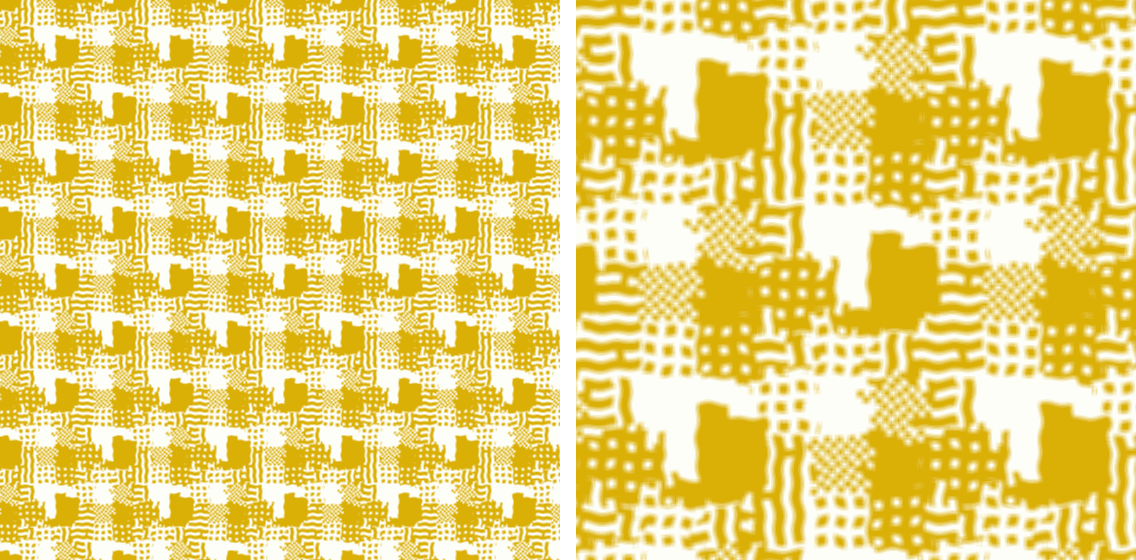
Left, the full canvas; right, a detail of the centre.
Reproduce this pattern procedurally as a Shadertoy shader.

```glsl
// Broken houndstooth weave: ragged patches of solid, mesh, checker and stripe in gold on white.
#define REPEATS vec2(4.9, 4.89)
#define PHASE vec2(0.654, 0.733)
#define STITCHES 9.0
#define HALF_SPAN 27.0
#define HOLE_WIDTH 1.3
#define DOT_WIDTH 1.6
#define STRIPE_WIDTH 1.6
#define RAGGED 1.1
#define WOBBLE 0.2
#define SOFTNESS 0.0038
#define GOLD vec3(0.855, 0.685, 0.025)
#define WHITE vec3(0.995, 0.995, 0.975)

// Patch kinds
const int BLANK = 0, SOLID = 1, WINDOW = 2, DOTS = 3, CHECKER = 4, STRIPE = 5, MIXED = 6;

// Six patches across and three down; each next band moves three patches across
const int bandLayout[18] = int[18](
    MIXED,  BLANK,  BLANK, DOTS,   BLANK,   CHECKER,
    WINDOW, WINDOW, SOLID, STRIPE, CHECKER, SOLID,
    MIXED,  DOTS,   MIXED, STRIPE, DOTS,    WINDOW);

// Bring a point into the first band, undoing the sideways step of its own band
vec2 foldToBand(vec2 p) {
    float band = floor(p.y / HALF_SPAN);
    return vec2(mod(p.x + HALF_SPAN * band, 2.0 * HALF_SPAN), p.y - HALF_SPAN * band);
}

// Whole-stitch shifts from layered sines, which step the patch borders
vec2 raggedShift(vec2 stitch) {
    vec2 block = floor(stitch / vec2(3.0, 2.0));
    vec2 wave = sin(block.yx * 1.9 + block * 0.8 + vec2(0.5, 2.0))
              + 0.7 * sin(block.yx * 4.1 - block * 0.7 + 1.0);
    return floor(RAGGED * wave + 0.5);
}

bool inBox(vec2 p, vec2 low, vec2 high) {
    return all(greaterThan(p, low)) && all(lessThan(p, high));
}

// Interlocking hooked pieces: a wide bar with a foot, and a block with two arms
bool whitePiece(vec2 p) {
    return inBox(p, vec2(9, -1), vec2(23, 6)) || inBox(p, vec2(13, 5), vec2(18, 16));
}

bool goldPiece(vec2 p) {
    return inBox(p, vec2(18, 6), vec2(29, 17)) || inBox(p, vec2(18, 4), vec2(23, 8))
        || inBox(p, vec2(14, 15), vec2(26, 19));
}

// Parallel stripes, with a few staggered bridges
float bars(float across, float along) {
    float stripe = step(mod(across, 3.0), STRIPE_WIDTH);
    float bridge = step(mod(along + 7.0 * floor(across / 3.0), HALF_SPAN), 1.2);
    return max(stripe, bridge);
}

float square(vec2 p, float width) {
    vec2 d = abs(mod(p, 3.0) - 1.5);
    return step(max(d.x, d.y), 0.5 * width);
}

// 1 where the gold yarn lies on top, 0 where the white shows
float weave(vec2 uv) {
    vec2 whole = (uv * REPEATS - PHASE) * 2.0 * HALF_SPAN;
    whole += WOBBLE * (sin(whole.yx * 1.3) + sin(whole.yx * 0.47 + whole * 0.21));
    bool evenBand = mod(floor(whole.y / HALF_SPAN), 2.0) < 0.5;
    vec2 p = foldToBand(whole);
    vec2 stitch = floor(p);

    // Find the patch, with its border stepped
    vec2 shift = raggedShift(stitch);
    vec2 stepped = foldToBand(stitch + shift + 0.5);
    ivec2 patchId = ivec2(stepped / STITCHES);
    int kind = bandLayout[patchId.y * 6 + patchId.x];

    // The hooked pieces lie over the patches, with finer steps
    vec2 edge = stitch + 0.5 + sign(shift) * step(2.0, abs(shift));
    if (goldPiece(edge)) return 1.0;
    if (whitePiece(edge)) return 0.0;

    // Fill the patch
    if (kind == SOLID) return 1.0;
    if (kind == WINDOW) return 1.0 - square(p, HOLE_WIDTH);
    if (kind == DOTS) return square(p, DOT_WIDTH);
    if (kind == CHECKER) return mod(stitch.x + stitch.y, 2.0);
    if (kind == STRIPE) return evenBand ? bars(p.x, p.y) : bars(p.y, p.x);
    if (kind == MIXED) {
        vec2 block = floor(stitch / 5.0);
        bool upright = sin(block.x * 2.7 + block.y * 4.3) > 0.2;
        return upright ? bars(p.x, p.y) : bars(p.y, p.x);
    }
    return 0.0;
}

void mainImage(out vec4 fragColor, in vec2 fragCoord) {
    vec2 uv = fragCoord / iResolution.y;
    uv.y = 1.0 - uv.y;

    // Average over a small square to smooth the edges
    float width = max(SOFTNESS, 1.0 / iResolution.y);
    float cover = 0.0;
    for (int i = 0; i < 25; i++) {
        vec2 offset = (vec2(i % 5, i / 5) - 2.0) / 5.0;
        cover += weave(uv + offset * width) / 25.0;
    }
    fragColor = vec4(mix(WHITE, GOLD, cover), 1.0);
}
```
